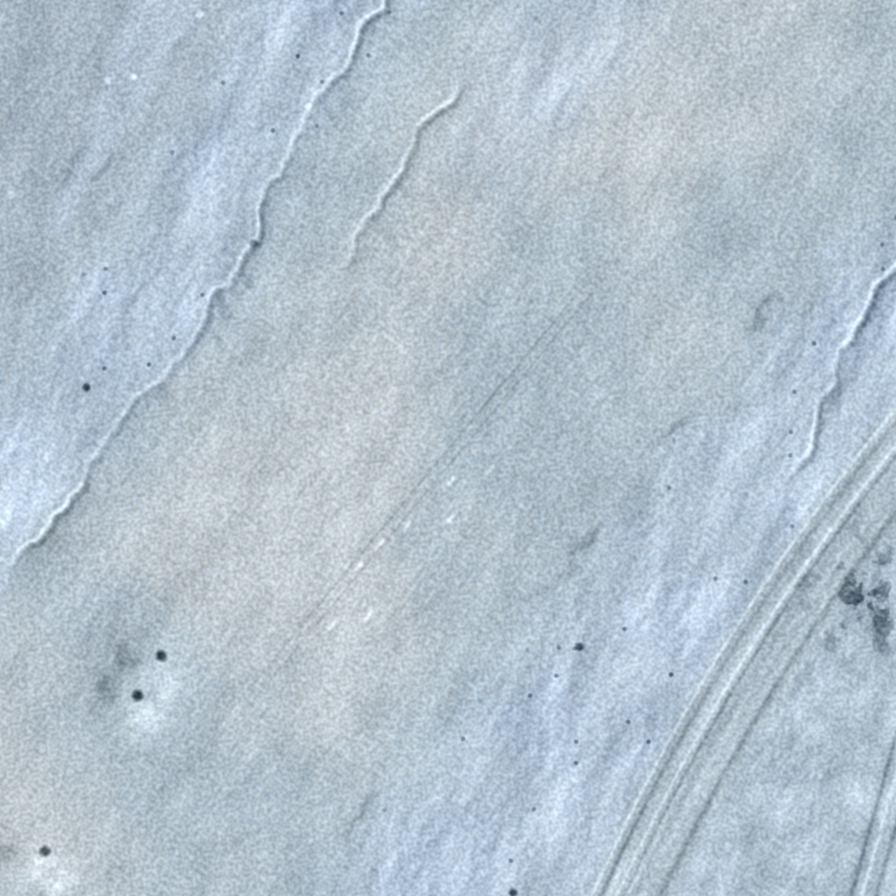
This texture is drawn by a Shadertoy shader. Its source:

```glsl
vec2 hash2(vec2 p) {
  vec3 q = fract(p.xyx * vec3(.1031, .103, .0973));
  q += dot(q, q.yzx + 33.33);
  return fract((q.xx + q.yz) * q.zy);
}

float gradAt(vec2 cell, vec2 offset) {
  float angle = 6.2832 * hash2(cell).x;
  return dot(vec2(cos(angle), sin(angle)), offset);
}

float noise(vec2 p) {
  vec2 i = floor(p), f = p - i, w = f * f * (3. - 2. * f), e = vec2(1, 0);
  return mix(mix(gradAt(i, f), gradAt(i + e, f - e), w.x),
             mix(gradAt(i + e.yx, f - e.yx), gradAt(i + 1., f - 1.), w.x), w.y);
}

float fbm(vec2 p) {
  float sum = 0., amp = 1.;
  for (int i = 0; i < 4; i++) {
    sum += amp * noise(p);
    p = mat2(1.6, 1.2, -1.2, 1.6) * p + 17.3;
    amp *= .5;
  }
  return sum;
}

float line(float d, float w) { return exp(-d * d / (w * w)); }

float span(float lo, float hi, float soft, float x) {
  return smoothstep(lo - soft, lo + soft, x) * (1. - smoothstep(hi - soft, hi + soft, x));
}

// x runs across the slope toward the lower right, y along it
vec2 slope(vec2 p) { return mat2(.77, .64, -.64, .77) * p; }

float height(vec2 p) {
  vec2 s = slope(p);
  return fbm(vec2(s.x * 17. + s.y * 4., s.y * 9.));
}

// Thin lit crest beside a wider shaded bank
float gully(float d) {
  return .2 * line(d + .003, .003) - .2 * line(d - .004, .004) - .05 * line(d - .012, .012);
}

// Sparse round stones or shrubs
float specks(vec2 p, float cells, float share, float r) {
  vec2 cell = floor(p * cells);
  vec2 d = (fract(p * cells) - .3 - .4 * hash2(cell + cells)) / cells;
  return step(hash2(cell + 71.).x, share) * (1. - smoothstep(.3 * r, 1.4 * r, length(d)));
}

void mainImage(out vec4 fragColor, in vec2 fragCoord) {
  vec2 p = fragCoord / iResolution.y, s = slope(p);
  float u = s.x, v = s.y;
  float broad = fbm(p * 4. + 3.);
  float ragged = u + .035 * fbm(p * 13.);
  float roadDist = u - .428 - .22 * (1.05 - v) * (1.05 - v);

  // Ground zones
  float leftWash = span(-.36, -.23, .035, ragged + .06 * smoothstep(.6, 1., v));
  float rightWash = smoothstep(.23, .32, ragged) * (1. - smoothstep(-.02, 0., roadDist));
  float topWash = 1. - smoothstep(.3, 1.2, length((s - vec2(-.12, 1.12)) / vec2(.1, .2)) + .4 * broad);
  float farSide = smoothstep(.07, .09, roadDist);
  float sides = max(leftWash, rightWash);
  float wash = max(sides, max(.8 * topWash, .5 * farSide));
  float upland = 1. - smoothstep(-.43, -.34, ragged);
  float sand = span(-.2, .2, .08, ragged) * smoothstep(-.35, .45, broad + .25 * line(u + .07, .09));
  float patches = smoothstep(-.25, .45, fbm(p * 7. + 31.));
  vec3 col = mix(vec3(.69, .755, .8), vec3(.755, .785, .805), .75 * sand);
  col = mix(col, vec3(.66, .72, .77), upland);
  col = mix(col, vec3(.72, .792, .872), wash * (.6 + .35 * patches));

  // Pale tongue in the upland
  float t = (p.y - .74) / .26;
  float tongue = abs(p.x - .06 - .13 * t + .012 * noise(p * 25.)) - .01 - .03 * t;
  float tip = smoothstep(-.02, .05, t);
  col = mix(col, vec3(.71, .775, .84), .8 * tip * (1. - smoothstep(-.006, .008, tongue)));
  float light = -.1 * tip * line(tongue, .005) * smoothstep(-.2, .4, noise(p * 24.));

  // Eroded relief, patchy in the washes
  light += (height(p + vec2(.005, -.004)) - height(p)) * (.13 + wash * (.08 + .17 * patches));
  light += .04 * broad + .09 * wash * fbm(vec2(u * 24. + v * 6., v * 7.));
  light += .045 * fbm(p * 17. + 8.) * (1. - .5 * wash);

  // Meandering gullies with feathered banks
  float bend = .022 * noise(vec2(v * 9., 4.3)) + .016 * noise(vec2(v * 23., 9.4)) + .006 * noise(vec2(v * 60., 2.5));
  float vary = .45 + .55 * smoothstep(-.3, .3, noise(p * 11. + 5.));
  float first = u + bend + .225 + .08 * smoothstep(.55, 1., v);
  float second = u - bend + .157 + .12 * (v - .78);
  float third = u + bend - .379 + .235 * (v - .92);
  light += vary * gully(first) * span(.3, 1.2, .03, v);
  light += vary * gully(second) * span(.79, 1.02, .03, v);
  light += vary * gully(third) * span(.93, 1.2, .03, v);
  float feather = max(noise(vec2(p.x + p.y * .5, p.y - p.x * .5) * vec2(75, 22)), 0.);
  light -= .26 * feather * patches * (span(0., .03, .01, first) + span(.01, .05, .02, second)) * span(.4, 1.1, .05, v);
  light -= .15 * line(ragged - .25, .006) * smoothstep(0., .4, noise(p * 9. + 2.));

  // Faint wheel tracks and pale dashes
  light -= span(.35, .95, .12, v) * (.08 * line(u - .066, .002) + .06 * line(u - .078, .0018));
  for (float i = 0.; i < 8.; i++) {
    vec2 d = s - vec2(.05 + .07 * hash2(vec2(i * 3.7, 12)).x, .47 + .035 * i);
    light += .17 * exp(-dot(d * d, vec2(150000, 18000)));
  }

  // Rutted road and the steeper track beside it
  float road = span(-.008, .075, .006, roadDist);
  col = mix(col, vec3(.7, .765, .81), .8 * road);
  light += road * .16 * noise(vec2(roadDist * 95., v * 1.5));
  light += .15 * line(roadDist + .006, .0025) + .13 * line(roadDist - .02, .0025);
  light -= mix(.27, .13, smoothstep(.4, .75, v)) * line(roadDist - .004, .0035);
  light -= .13 * line(roadDist - .028, .0025) + .08 * line(roadDist - .066, .003);
  float track = p.x - .95 - .28 * p.y;
  light += (1. - smoothstep(.18, .3, p.y)) * (.12 * line(track - .012, .003) - .17 * line(track, .003) - .13 * line(track - .028, .003));

  // Broken ground and scrub beyond the road
  light += .1 * farSide * fbm(p * 24. + 50.);
  light -= .36 * line(length(p - vec2(.965, .33)), .06) * smoothstep(0., .35, fbm(p * 32.));

  // Mounds with a dark burrow
  float rough = 1. + 1.8 * fbm(p * 38.);
  for (float i = 0.; i < 3.; i++) {
    vec2 d = p - mix(vec2(.05), vec2(.18, .268), 1. - pow(1. - .5 * i, 2.3));
    light += rough * (.13 * line(length(d - vec2(.005, -.025)), .026) - .12 * line(length(d + vec2(.04, 0)), .022));
    light -= .55 * (1. - smoothstep(.002, .009, length(d)));
  }

  // Stones and shrubs
  light -= .3 * specks(p, 38., .11, .0028) * sides + .45 * specks(p + .3, 11., .12, .005) * sides;
  light += .2 * specks(p + .6, 30., .12, .0045) * max(upland, leftWash) * smoothstep(.6, .9, p.y);

  // Fine grain on turned axes, with a slight colour shift
  vec2 turned = mat2(.8, .6, -.6, .8) * p;
  float grain = .12 * noise(turned * 243. + 7.) + .08 * noise(s * 150. + 40.);
  float tint = .025 * noise(turned * 170. + 90.);
  fragColor = vec4(clamp(col + light + grain + tint * vec3(1, 0, -1), 0., 1.), 1);
}
```
